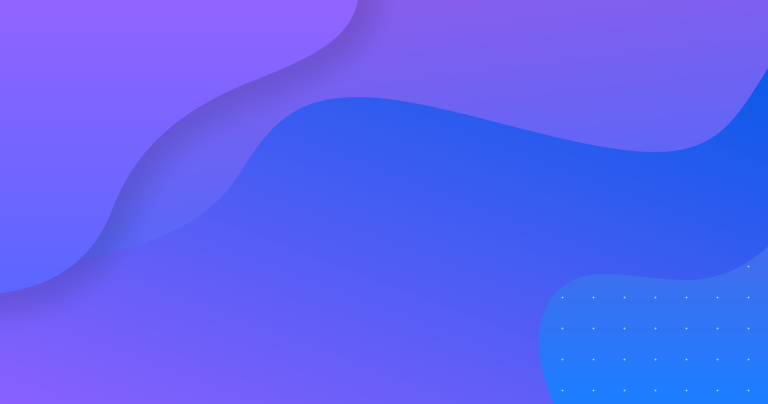
Write a Shadertoy shader that draws this background.

```glsl
vec2 bezier(vec2 a, vec2 b, vec2 c, vec2 d, float t) {
    float s = 1.0 - t;
    return s * s * s * a + 3.0 * s * s * t * b + 3.0 * s * t * t * c + t * t * t * d;
}

// Adds one curve piece to field: x is the nearest distance, y flips sign below each crossing
void addCurve(vec2 p, vec2 a, vec2 b, vec2 c, vec2 d, inout vec2 field) {
    const int STEPS = 24;
    vec2 u = a;
    for (int i = 1; i <= STEPS; i++) {
        vec2 v = bezier(a, b, c, d, float(i) / float(STEPS));
        vec2 edge = v - u, rel = p - u;
        float along = clamp(dot(rel, edge) / dot(edge, edge), 0.0, 1.0);
        field.x = min(field.x, length(rel - edge * along));
        if ((u.x > p.x) != (v.x > p.x) && rel.y > edge.y * rel.x / edge.x) field.y = -field.y;
        u = v;
    }
}

// Signed distances, positive below each outline
float cornerWave(vec2 p) {
    vec2 field = vec2(1e3, -1.0);
    addCurve(p, vec2(-0.4, 2.96), vec2(0.5, 2.96), vec2(0.92, 2.62), vec2(1.12, 2.1), field);
    addCurve(p, vec2(1.12, 2.1), vec2(1.32, 1.58), vec2(1.68, 1.15), vec2(2.5, 0.82), field);
    addCurve(p, vec2(2.5, 0.82), vec2(3.05, 0.6), vec2(3.5, 0.42), vec2(3.58, 0.0), field);
    addCurve(p, vec2(3.58, 0.0), vec2(3.65, -0.6), vec2(4.0, -0.8), vec2(8.0, -0.8), field);
    return field.x * field.y;
}

float ribbonWave(vec2 p) {
    vec2 field = vec2(1e3, -1.0);
    addCurve(p, vec2(-0.4, 2.72), vec2(1.0, 2.62), vec2(1.95, 2.45), vec2(2.4, 1.73), field);
    addCurve(p, vec2(2.4, 1.73), vec2(2.67, 1.3), vec2(2.9, 0.97), vec2(3.58, 0.97), field);
    addCurve(p, vec2(3.58, 0.97), vec2(4.4, 0.97), vec2(5.7, 1.52), vec2(6.55, 1.52), field);
    addCurve(p, vec2(6.55, 1.52), vec2(7.35, 1.52), vec2(7.42, 1.0), vec2(8.0, 0.2), field);
    return field.x * field.y;
}

float dottedBlob(vec2 p) {
    vec2 field = vec2(1e3, -1.0);
    addCurve(p, vec2(8.1, 1.95), vec2(7.75, 2.5), vec2(7.35, 2.8), vec2(6.88, 2.8), field);
    addCurve(p, vec2(6.88, 2.8), vec2(6.55, 2.8), vec2(6.35, 2.74), vec2(6.03, 2.74), field);
    addCurve(p, vec2(6.03, 2.74), vec2(5.6, 2.74), vec2(5.37, 3.05), vec2(5.39, 3.45), field);
    addCurve(p, vec2(5.39, 3.45), vec2(5.4, 3.75), vec2(5.52, 4.05), vec2(5.75, 4.5), field);
    return field.x * field.y;
}

float cover(float dist, float pixel) {
    return clamp(0.5 + dist / pixel, 0.0, 1.0);
}

vec3 ramp(vec3 from, vec3 to, float t) {
    return mix(from, to, clamp(t, 0.0, 1.0));
}

void mainImage(out vec4 fragColor, in vec2 fragCoord) {
    // Canvas is 7.68 by 4.04 units, y pointing down
    vec2 uv = fragCoord / iResolution.xy;
    vec2 p = vec2(uv.x, 1.0 - uv.y) * vec2(7.68, 4.04);
    float pixel = 4.04 / iResolution.y;

    // Diagonal blue to violet base
    vec3 color = ramp(vec3(0.03, 0.35, 0.91), vec3(0.57, 0.38, 1.0),
                      0.35 + 0.148 * p.y - 0.056 * p.x);

    // Violet ribbon
    vec3 ribbon = ramp(vec3(0.57, 0.36, 0.92), vec3(0.36, 0.4, 0.97), (p.y + 0.12 * p.x) / 2.5);
    color = mix(color, ribbon, cover(-ribbonWave(p), pixel));

    // Corner wave and the soft shadow beneath it
    float corner = cornerWave(p);
    color *= 1.0 - 0.12 * (1.0 - smoothstep(0.0, 0.45, corner));
    vec3 lilac = ramp(vec3(0.57, 0.39, 1.0), vec3(0.35, 0.4, 1.0), p.y / 3.0);
    color = mix(color, lilac, cover(-corner, pixel));

    // Bright blob with a grid of dots
    float blob = cover(dottedBlob(p), pixel);
    vec3 azure = ramp(vec3(0.25, 0.43, 0.93), vec3(0.11, 0.49, 1.0), (p.y - 2.6) / 1.4);
    vec2 cell = mod(p - vec2(5.625, 2.975) + 0.155, 0.31) - 0.155;
    float dots = cover(0.009 - length(cell), pixel);
    azure = mix(azure, vec3(0.65, 0.82, 1.0), dots);
    color = mix(color, azure, blob);

    fragColor = vec4(color, 1.0);
}
```
